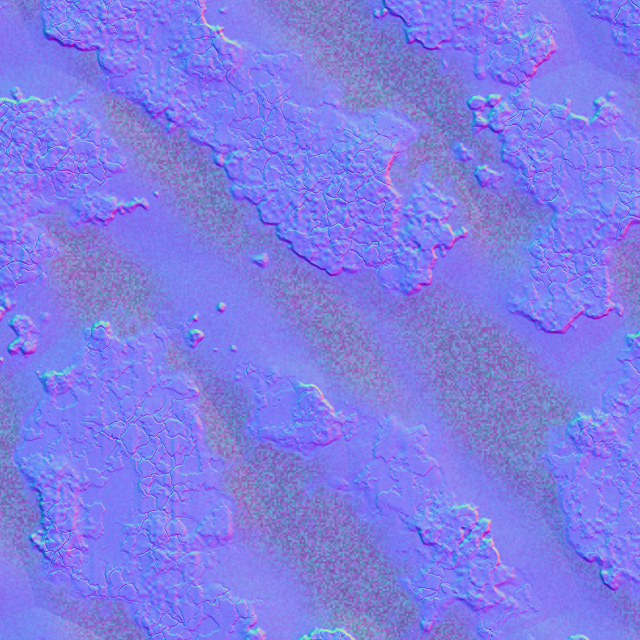
Write a WebGL 2 fragment shader that draws this texture map.

```glsl
#version 300 es
precision highp float;
// Tangent-space normal map of flaking crusts on wind-blown, grainy sand.

uniform vec2 u_resolution;
out vec4 outColor;

const float PERIOD = 0.853;   // the layout repeats after this distance
const int CRUSTS = 8;
const int HOLLOWS = 6;

// Ellipses: centre xy, radii zw
const vec4 crustShape[CRUSTS] = vec4[](
  vec4(0.53, 0.72, 0.19, 0.11), vec4(0.06, 0.74, 0.15, 0.11),
  vec4(0.03, 0.60, 0.07, 0.11), vec4(0.19, 0.26, 0.16, 0.20),
  vec4(0.30, 0.05, 0.26, 0.085), vec4(0.43, 0.37, 0.15, 0.065),
  vec4(0.65, 0.21, 0.21, 0.07), vec4(0.74, 0.10, 0.11, 0.08));
const float crustTilt[CRUSTS] = float[](-0.7, -0.4, 0.0, 0.0, -0.65, -0.75, -1.05, 0.0);
const vec4 hollowShape[HOLLOWS] = vec4[](
  vec4(0.66, 0.80, 0.29, 0.08), vec4(0.27, 0.77, 0.21, 0.06),
  vec4(0.44, 0.22, 0.24, 0.07), vec4(0.79, 0.36, 0.28, 0.07),
  vec4(0.17, 0.53, 0.15, 0.05), vec4(0.53, 0.47, 0.11, 0.04));
const float HOLLOW_TILT = -0.88;

vec2 hash2(vec2 p) {
  vec3 q = fract(p.xyx * vec3(0.1031, 0.1030, 0.0973));
  q += dot(q, q.yzx + 33.33);
  return fract((q.xx + q.yz) * q.zy);
}

// Two independent smooth noises in 0..1
vec2 noise2(vec2 p) {
  vec2 i = floor(p), f = fract(p);
  f = f * f * (3.0 - 2.0 * f);
  return mix(mix(hash2(i), hash2(i + vec2(1, 0)), f.x),
             mix(hash2(i + vec2(0, 1)), hash2(i + vec2(1, 1)), f.x), f.y);
}

vec2 layeredNoise(vec2 p) {
  vec2 sum = vec2(0.0);
  float weight = 0.53;
  for (int i = 0; i < 4; i++) {
    sum += weight * noise2(p);
    p = mat2(1.6, 1.2, -1.2, 1.6) * p + 17.3;
    weight *= 0.5;
  }
  return sum;
}

// Distances to the nearest and second nearest cell points
vec2 cellular(vec2 p) {
  vec2 cell = floor(p), nearest = vec2(8.0);
  for (int y = -1; y <= 1; y++)
    for (int x = -1; x <= 1; x++) {
      vec2 c = cell + vec2(x, y);
      float d = length(c + hash2(c) - p);
      nearest = d < nearest.x ? vec2(d, nearest.x) : vec2(nearest.x, min(nearest.y, d));
    }
  return nearest;
}

// Positive inside a tilted ellipse that repeats over the plane
float ellipseField(vec2 p, vec4 shape, float tilt) {
  vec2 q = p - shape.xy;
  q -= PERIOD * round(q / PERIOD);
  float c = cos(tilt), s = sin(tilt);
  q = vec2(c * q.x + s * q.y, c * q.y - s * q.x);
  return (1.0 - length(q / shape.zw)) * min(shape.z, shape.w);
}

// Sparse round stones, one chance per grid cell
float pebbleField(vec2 p, float cells) {
  vec2 cell = floor(p * cells), rnd = hash2(cell + 41.0);
  vec2 centre = (cell + 0.3 + 0.4 * rnd) / cells;
  float radius = 0.016 * smoothstep(0.8, 0.97, rnd.x);
  return radius - length(p - centre) - 0.002;
}

// Smooth outline of the crusts
float crustOutline(vec2 p) {
  float field = -1.0;
  for (int i = 0; i < CRUSTS; i++)
    field = max(field, ellipseField(p, crustShape[i], crustTilt[i]));
  return field + 0.06 * (noise2(p * 11.0).y - 0.5);
}

// Adds crumbled edges and loose pebbles to the outline
float crumbledField(vec2 p, float outline) {
  float ragged = outline + 0.1 * (layeredNoise(p * 21.0).x - 0.5);
  ragged += 0.02 * (0.45 - cellular(p * 34.0).x);
  return max(ragged, pebbleField(p + 0.012 * noise2(p * 60.0), 9.0));
}

float hollowMask(vec2 p) {
  float field = -1.0;
  for (int i = 0; i < HOLLOWS; i++)
    field = max(field, ellipseField(p, hollowShape[i], HOLLOW_TILT));
  return smoothstep(-0.045, 0.025, field + 0.04 * (noise2(p * 9.0).x - 0.5));
}

float surfaceHeight(vec2 p) {
  float outline = crustOutline(p);
  float field = crumbledField(p, outline);
  float crust = smoothstep(-0.004, 0.016, field);
  vec2 patches = noise2(p * 12.0 + 5.0);

  // Broad dunes and a soft apron around each crust
  float dunes = 0.0015 * sin(19.0 * p.x + 13.0 * p.y + sin(9.0 * p.y));
  float apron = 0.006 * smoothstep(-0.06, 0.03, outline);

  // Broken rim: a gentle slope that turns into a cliff in places
  float cliff = smoothstep(0.45, 0.8, patches.x);
  float rim = mix(0.0018, 0.0052, cliff) * smoothstep(0.0, mix(0.03, 0.012, cliff), field);

  // Wandering cracks, small flakes, scratches and pitted patches
  vec2 lumps = layeredNoise(p * 40.0);
  vec2 warped = p + 0.04 * (lumps - 0.5);
  vec2 cells = cellular(warped * 29.0);
  float cracks = 0.001 * smoothstep(0.0, 0.16, cells.y - cells.x) * smoothstep(0.35, 0.75, patches.y);
  float flakes = 0.0012 * smoothstep(0.45, 0.57, lumps.x);
  float scratches = 0.0016 * noise2(p * vec2(135.0, 17.0)).x * patches.y;
  float pits = 0.0021 * noise2(p * 150.0).y * smoothstep(0.4, 0.7, lumps.y + patches.x - 0.5);
  float detail = cracks + flakes + scratches + pits - 0.0018;
  return dunes + apron + rim + crust * detail;
}

void main() {
  vec2 p = gl_FragCoord.xy / u_resolution;
  float stepSize = 0.0018;
  float h = surfaceHeight(p);
  vec2 slope = vec2(surfaceHeight(p + vec2(stepSize, 0)) - h,
                    surfaceHeight(p + vec2(0, stepSize)) - h) / stepSize;

  // Sand grain: coarse in the hollows, faint on dunes and crusts
  float bare = 1.0 - smoothstep(-0.02, 0.012, crumbledField(p, crustOutline(p)));
  float roughness = mix(0.08, mix(0.2, 1.0, hollowMask(p)), bare);
  vec2 grain = noise2(p * 330.0) - 0.5;
  slope += mix(0.1, 0.62, roughness) * (vec2(0.8, -0.9) * grain.x + 0.5 * grain.y);

  // Unresolved grain shortens the normal, which greys the colour
  vec3 normal = normalize(vec3(-slope, 1.0));
  normal.z *= 1.0 - roughness * (0.4 + 0.45 * grain.y);
  outColor = vec4(0.5 + 0.5 * normal - vec3(0.0, 0.01, 0.015), 1.0);
}
```
